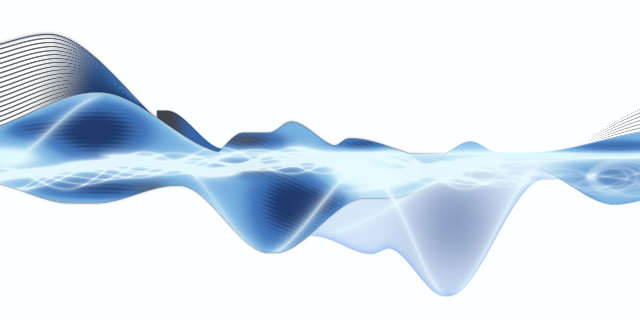
Write a WebGL 1 fragment shader that draws this background.

```glsl
precision highp float;
// Translucent blue ribbons rolling across a white ground.
// Silhouettes are sums of smooth steps; soft blobs darken the folds,
// S-shaped streaks and layered sine strands add the light.
uniform vec2 u_resolution;
vec2 p; // x runs 0..2, y runs 0..1

float rise(float a, float b, float h) { return h * smoothstep(a, b, p.x); }

// Soft-edged step: 1 where d is positive.
float cover(float d) {
  float w = 1.1 / u_resolution.y;
  return smoothstep(-w, w, d);
}

// Thin falloff on both sides of a height.
float rim(float height, float width) { return exp(-abs(p.y - height) / width); }

float blob(float x, float y, float rx, float ry) {
  vec2 q = (p - vec2(x, y)) / vec2(rx, ry);
  return exp(-dot(q, q));
}

// Glow along an S-curve from (ax, ay) to (bx, by), with ax < bx.
float streak(float ax, float ay, float bx, float by, float width) {
  float t = clamp((p.x - ax) / (bx - ax), 0.0, 1.0);
  float slope = 6.0 * t * (1.0 - t) * (by - ay) / (bx - ax);
  float center = mix(ay, by, smoothstep(0.0, 1.0, t));
  return rim(center, width * sqrt(1.0 + slope * slope)) * min(1.0, 8.0 * t * (1.0 - t));
}

float ring(float x, float y, float rx, float ry) {
  return exp(-abs(length((p - vec2(x, y)) / vec2(rx, ry)) - 1.0) * ry / 0.004);
}

// Dark crests of a repeating line pattern.
float lines(float v) { return smoothstep(0.4, 0.95, abs(fract(v) * 2.0 - 1.0)); }

// Pale cyan through blue to navy.
vec3 blueRamp(float s) {
  vec3 c = mix(vec3(0.86, 0.97, 1), vec3(0.47, 0.7, 0.88), smoothstep(0.0, 0.35, s));
  c = mix(c, vec3(0.25, 0.46, 0.73), smoothstep(0.3, 0.65, s));
  return mix(c, vec3(0.12, 0.23, 0.43), smoothstep(0.6, 1.05, s));
}

void main() {
  p = gl_FragCoord.xy / u_resolution * vec2(2, 1);
  float x = p.x, y = p.y;
  vec3 ink = vec3(0.14, 0.2, 0.31), grey = vec3(0.36, 0.38, 0.43);

  // Silhouettes
  float back = 0.845 + rise(-0.1, 0.15, 0.048) - rise(0.15, 0.66, 0.36);
  float front = 0.58 + rise(-0.12, 0.3, 0.13) - rise(0.31, 0.72, 0.19);
  float knoll = 0.655 - rise(0.52, 0.7, 0.12);
  float crest = 0.5 + rise(0.64, 0.76, 0.085) + rise(0.84, 0.91, 0.035)
    - rise(0.91, 1.06, 0.078) + rise(1.04, 1.09, 0.025) - rise(1.1, 1.35, 0.057)
    + rise(1.36, 1.47, 0.048) - rise(1.47, 1.56, 0.036) + rise(1.65, 2.1, 0.075);
  float top = max(front, crest);
  float base = 0.43 - rise(-0.05, 0.22, 0.065) + rise(0.3, 0.55, 0.055)
    - rise(0.56, 0.84, 0.21) + rise(0.86, 1.14, 0.17) + rise(1.2, 1.6, 0.125);
  float veil = 0.262 - rise(0.98, 1.16, 0.056) + rise(1.16, 1.22, 0.018)
    - rise(1.21, 1.39, 0.15) + rise(1.4, 1.7, 0.365);
  float bowl = 0.47 - rise(1.66, 1.92, 0.11) + rise(1.92, 2.1, 0.03);
  vec3 col = vec3(0.995, 1, 1);

  // Fine fan of lines above the right end
  float fan = (y - crest) / (rise(1.72, 2.1, 0.085) + 0.001);
  col = mix(col, grey, lines(fan * 6.0) * step(0.0, fan) * cover(1.0 - fan) * rise(1.78, 1.95, 0.5));

  // Rear hill: contour lines on the left close into a solid blue slope
  float level = (y - front) / max(back - front, 0.02);
  float contour = lines(level * 17.0);
  float solid = smoothstep(0.12, 0.36, x + 0.06 * (1.0 - level));
  vec3 slope = mix(grey * 0.8, blueRamp(0.95 - rise(0.2, 0.52, 0.75) * level), rise(0.14, 0.32, 1.0));
  float rearMask = cover(back - y) * cover(y - front) * cover(0.66 - x);
  col = mix(col, slope * (0.86 + 0.14 * contour), rearMask * max(solid, contour * 0.85));
  col = mix(col, ink, 0.7 * rim(back, 0.003) * cover(0.56 - x));

  // Small dark knoll behind the front hill
  col = mix(col, mix(grey * 0.7, blueRamp(0.75), rise(0.53, 0.6, 1.0)),
    cover(knoll - y) * cover(y - front) * cover(x - 0.49) * cover(0.72 - x));

  // Pale lavender veil
  vec3 haze = mix(vec3(0.83, 0.9, 0.98), vec3(0.56, 0.63, 0.77), blob(1.42, 0.31, 0.14, 0.17));
  haze = mix(haze, vec3(0.52, 0.68, 0.92), 0.7 * rim(veil, 0.012));
  float veilMask = cover(y - veil) * cover(crest - y) * rise(0.93, 1.0, 1.0);
  col = mix(col, haze, veilMask * (1.0 - rise(1.65, 1.85, 1.0)));

  // Bowl at the right end
  float bowlMask = cover(y - bowl) * cover(crest - y) * rise(1.64, 1.8, 0.9);
  float bowlShade = 0.15 + 0.55 * blob(1.93, 0.45, 0.16, 0.06) + 0.25 * rim(bowl, 0.012);
  col = mix(col, blueRamp(bowlShade), bowlMask);

  // Main ribbon: dark folds, pale rims and a fine weave
  float shade = 0.3 + 0.85 * blob(0.3, 0.59, 0.15, 0.085) + 0.4 * blob(0.09, 0.6, 0.09, 0.035)
    + 0.75 * blob(0.9, 0.36, 0.11, 0.13) + 0.45 * blob(1.02, 0.37, 0.08, 0.05)
    + 0.7 * blob(0.77, 0.56, 0.1, 0.028) + 0.6 * blob(0.76, 0.475, 0.09, 0.025)
    + 0.6 * blob(1.13, 0.55, 0.09, 0.018) + 0.6 * blob(0.33, 0.41, 0.22, 0.035)
    + 0.5 * blob(1.94, 0.54, 0.17, 0.022)
    - 0.4 * blob(1.13, 0.455, 0.13, 0.05) - 0.35 * blob(0.02, 0.51, 0.13, 0.035);
  shade += 0.05 * sin(480.0 * (y + 0.35 * x * x - 0.2 * x)) * smoothstep(0.5, 0.9, shade);
  shade -= 0.3 * rim(front, 0.014) + 0.2 * rim(base, 0.012);
  float smoke = blob(0.76, 0.565, 0.07, 0.022) + blob(0.47, 0.41, 0.06, 0.022);
  float ribbonMask = cover(top - y) * cover(y - base);
  col = mix(col, mix(blueRamp(shade), grey, 0.65 * smoke), ribbonMask);
  float outline = max(rim(top, 0.0025), rim(base, 0.0025));
  col = mix(col, ink, outline * (0.4 - rise(1.2, 1.5, 0.4)));

  // Broad light streaks along the folds
  float glow = 0.75 * streak(-0.02, 0.48, 0.33, 0.7, 0.014)
    + 0.9 * streak(-0.2, 0.43, 0.52, 0.51, 0.012) + 0.9 * streak(0.3, 0.515, 0.76, 0.455, 0.01)
    + 0.8 * streak(0.6, 0.45, 1.05, 0.51, 0.01) + 0.55 * streak(0.55, 0.48, 0.83, 0.21, 0.016)
    + 0.8 * streak(0.82, 0.2, 1.16, 0.49, 0.016) + 0.8 * streak(0.88, 0.54, 1.28, 0.44, 0.014)
    + 0.9 * streak(1.05, 0.4, 1.6, 0.51, 0.022) + 0.9 * streak(1.4, 0.49, 2.2, 0.515, 0.011)
    + 0.7 * streak(1.18, 0.42, 1.4, 0.08, 0.01) + 0.7 * streak(1.4, 0.08, 1.7, 0.48, 0.012)
    + 0.6 * streak(1.0, 0.27, 1.48, 0.46, 0.012);

  // Woven strands and loops
  for (int i = 0; i < 9; i++) {
    float k = float(i);
    float sway = sin(x * (7.0 + 0.8 * k) + k * 2.1) + 0.4 * sin(x * 17.0 - k * 1.7);
    float strand = 0.465 + 0.035 * sin(2.9 * x - 0.9) + (0.02 + 0.002 * k) * sway;
    glow += (0.45 * rim(strand, 0.004) + 0.1 * rim(strand, 0.014)) * (1.0 - rise(1.4, 1.7, 0.6));
    glow += 0.22 * step(k, 4.0) * (ring(1.91 + 0.012 * k, 0.445, 0.05 + 0.018 * k, 0.03 + 0.007 * k)
      + ring(1.1 + 0.08 * k, 0.465, 0.055, 0.04));
  }
  col = mix(col, vec3(0.91, 0.985, 1), min(glow, 0.95) * max(ribbonMask, max(veilMask, bowlMask)));
  gl_FragColor = vec4(col, 1);
}
```
